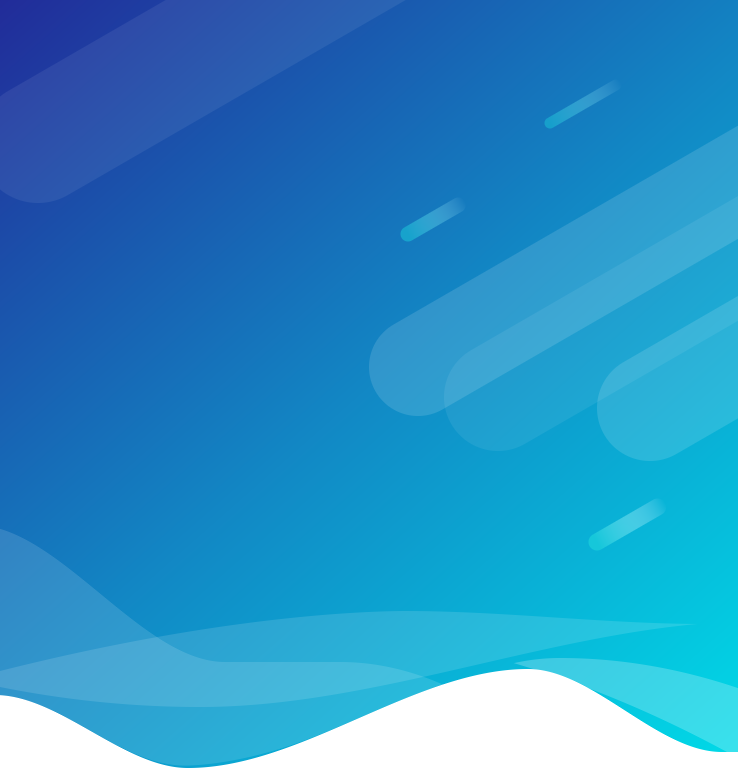
A Shadertoy shader for this background:

```glsl
// Diagonal blue-to-cyan gradient crossed by translucent rounded bars and small
// fading streaks, above layered waves and a white rolling ground. Bars are capsule
// distances; every wave is the span between two smooth height curves.

#define GRID 768.0            // canvas height in design units, y pointing down
#define TILT radians(30.0)    // rise of bars and streaks
#define BAR_OPACITY 0.13
#define FAINT_OPACITY 0.07
#define WAVE_OPACITY 0.125
#define CREST_OPACITY 0.22
#define GRADIENT_AXIS vec2(0.66, 0.75)
#define GRADIENT_LENGTH 1063.0

const vec3 INDIGO = vec3(0.13, 0.17, 0.60);
const vec3 AZURE  = vec3(0.07, 0.53, 0.77);
const vec3 CYAN   = vec3(0.00, 0.86, 0.91);
const vec3 WHITE  = vec3(1.0);
const vec3 STREAK_HEAD = vec3(0.10, 0.80, 0.86);
const vec3 STREAK_TAIL = vec3(0.75, 0.93, 1.00);

float unitsPerPixel() { return GRID / iResolution.y; }

// Antialiased coverage of a signed distance (negative inside)
float cover(float d) { return clamp(0.5 - d / unitsPerPixel(), 0.0, 1.0); }

// Coverage of the span between an upper and a lower curve
float span(float y, float top, float bottom) {
    return cover(max(top - y, y - bottom));
}

float square(float x) { return x * x; }

// Capsule of given length, rising to the right from its round start
float capsule(vec2 p, vec2 start, float len, float radius) {
    vec2 dir = vec2(cos(TILT), -sin(TILT));
    p -= start;
    return length(p - dir * clamp(dot(p, dir), 0.0, len)) - radius;
}

void addBar(inout vec3 color, vec2 p, vec2 start, float radius, float opacity) {
    color = mix(color, WHITE, opacity * cover(capsule(p, start, 2.0 * GRID, radius)));
}

// Short capsule, cyan at the head and dissolving toward the tail
void addStreak(inout vec3 color, vec2 p, vec2 start, float len, float radius, float strength) {
    float along = dot(p - start, vec2(cos(TILT), -sin(TILT)));
    float t = clamp(along / (len + radius), 0.0, 1.0);
    float alpha = strength * (1.0 - t * t) * cover(capsule(p, start, len, radius));
    color = mix(color, mix(STREAK_HEAD, STREAK_TAIL, t), alpha);
}

vec3 backdrop(vec2 p) {
    float t = dot(p, GRADIENT_AXIS) / GRADIENT_LENGTH;
    return t < 0.5 ? mix(INDIGO, AZURE, 2.0 * t) : mix(AZURE, CYAN, 2.0 * t - 1.0);
}

// Height curves
float groundLine(float x) {
    return 695.0 + 73.0 * smoothstep(-5.0, 188.0, x)
                 - 99.0 * smoothstep(188.0, 528.0, x)
                 + 83.0 * smoothstep(528.0, 722.0, x);
}

float hillTop(float x) {
    return 525.0 + 137.0 * smoothstep(-25.0, 225.0, x)
                 + 18.0 * square(max(x - 340.0, 0.0) / 92.0);
}

float ribbonTop(float x) {
    return 611.0 + 60.0 * pow(max(405.0 - x, 0.0) / 405.0, 1.7)
                 + 13.0 * smoothstep(405.0, 705.0, x);
}

float ribbonBottom(float x) {
    return 707.0 - 86.0 * smoothstep(200.0, 760.0, x)
                 - 20.0 * square(max(200.0 - x, 0.0) / 200.0);
}

float crestTop(float x) {
    float dx = x - 560.0;
    return 658.0 + dx * dx * (dx < 0.0 ? 0.0024 : 0.00095);
}

float crestBottom(float x) {
    float dx = x - 510.0;
    return 662.0 + dx * (0.289 + 0.00058 * dx);
}

void mainImage(out vec4 fragColor, in vec2 fragCoord) {
    vec2 p = vec2(fragCoord.x, iResolution.y - fragCoord.y) * unitsPerPixel();
    vec3 color = backdrop(p);

    // Long translucent bars
    addBar(color, p, vec2( 38.0, 143.0), 60.0, FAINT_OPACITY);
    addBar(color, p, vec2(418.0, 367.0), 49.0, BAR_OPACITY);
    addBar(color, p, vec2(498.0, 397.0), 54.0, FAINT_OPACITY);
    addBar(color, p, vec2(650.0, 408.0), 53.0, BAR_OPACITY);

    // Short fading streaks
    addStreak(color, p, vec2(550.0, 123.0), 76.0, 5.5, 0.45);
    addStreak(color, p, vec2(408.0, 234.0), 58.0, 7.5, 0.50);
    addStreak(color, p, vec2(597.0, 542.0), 70.0, 8.5, 0.80);

    // Translucent waves; the hill leaves a thin gap above the valley
    float ground = groundLine(p.x);
    float hillBottom = ground - 3.0 * exp(-square((p.x - 220.0) / 70.0));
    color = mix(color, WHITE, WAVE_OPACITY * span(p.y, hillTop(p.x), hillBottom));
    color = mix(color, WHITE, WAVE_OPACITY * span(p.y, ribbonTop(p.x), ribbonBottom(p.x)));
    color = mix(color, WHITE, CREST_OPACITY * span(p.y, crestTop(p.x), crestBottom(p.x)));

    // White ground
    color = mix(color, WHITE, cover(ground - p.y));
    fragColor = vec4(color, 1.0);
}
```
